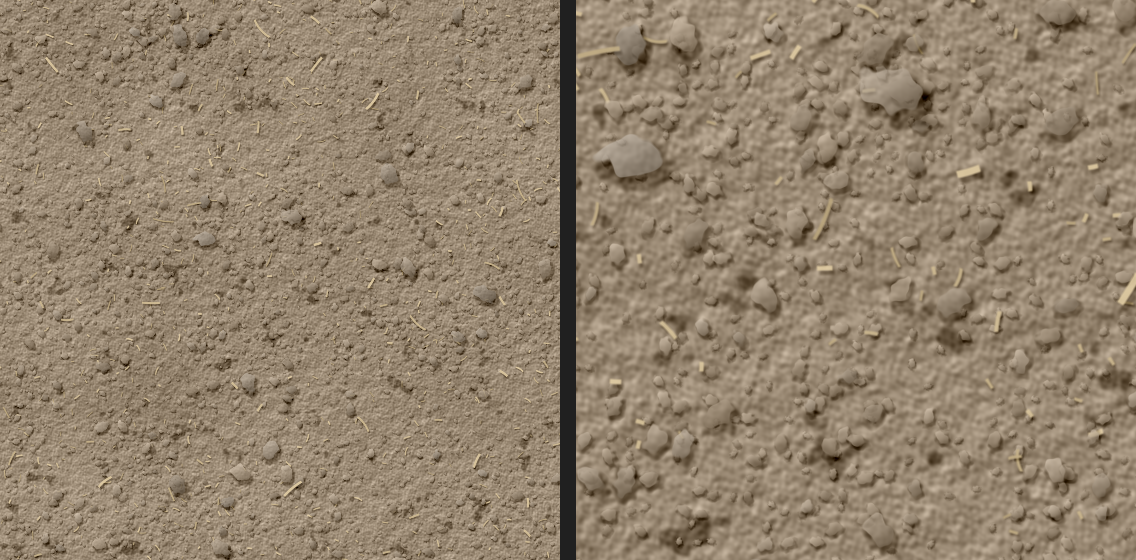
Left: the whole. Right: its middle third, enlarged.
This texture is drawn by a WebGL 1 fragment shader. Its source:

```glsl
precision highp float;
// Dry trodden earth: gradient-noise relief lit from the upper left, strewn with
// crumbs, pebbles and bits of straw. Each scattered layer is a jittered grid
// whose pieces shade themselves and cast a short shadow on what lies below.

uniform vec2 u_resolution;

#define SOIL_TONE 0.605
#define RELIEF 0.29
#define GRAIN 0.075
#define BROAD_MOTTLE 0.06
#define PIT_DEPTH 0.20
#define SHADOW_DEPTH 0.21
#define STONE_SHADING 0.12
#define EDGE_SOFTNESS 0.0009
#define LIGHT_DIR vec2(-0.50, 0.866)
#define STRAW_COLOUR vec3(0.80, 0.72, 0.56)
#define PEBBLE_GREY vec3(0.55, 0.51, 0.46)

vec2 hash22(vec2 p) {
  vec3 a = fract(p.xyx * vec3(0.1031, 0.1030, 0.0973));
  a += dot(a, a.yzx + 33.33);
  return fract((a.xx + a.yz) * a.zy);
}

float cornerSlope(vec2 cell, vec2 f, vec2 corner) {
  return dot(hash22(cell + corner + 57.0) * 2.0 - 1.0, f - corner);
}

float gradientNoise(vec2 p) {
  vec2 cell = floor(p), f = fract(p);
  vec2 w = f * f * f * (f * (f * 6.0 - 15.0) + 10.0);
  vec2 e = vec2(0.0, 1.0);
  return mix(mix(cornerSlope(cell, f, e.xx), cornerSlope(cell, f, e.yx), w.x),
             mix(cornerSlope(cell, f, e.xy), cornerSlope(cell, f, e.yy), w.x), w.y);
}

// Earth colours keep nearly constant offsets between channels.
vec3 earth(float tone) {
  return vec3(tone, tone - 0.066, tone - 0.150);
}

float soilHeight(vec2 p) {
  float height = 0.0, amplitude = 1.0;
  p *= 30.0;
  for (int i = 0; i < 4; i++) {
    height += amplitude * gradientNoise(p);
    p = mat2(0.8, 0.6, -0.6, 0.8) * p * 2.03 + 17.3;
    amplitude *= 0.75;
  }
  return height;
}

vec3 soil(vec2 p) {
  float slope = soilHeight(p) - soilHeight(p + LIGHT_DIR * 0.003);
  float pits = smoothstep(0.30, 0.55, gradientNoise(p * 24.0) + 0.6 * gradientNoise(p * 85.0));
  float tone = SOIL_TONE + RELIEF * slope - PIT_DEPTH * pits;
  tone += GRAIN * gradientNoise(p * 270.0 + 5.0) + BROAD_MOTTLE * gradientNoise(p * 5.0);
  return earth(tone);
}

// Signed distance, in radii, to a lumpy turned oval.
float lump(vec2 q, float radius, float angle, vec2 seed) {
  float c = cos(angle), s = sin(angle);
  q = mat2(c, s, -s, c) * q / radius;
  return length(q * vec2(0.85, 1.25)) - 1.0 + 0.6 * gradientNoise(q * 1.3 + seed * 5.7);
}

vec3 addStones(vec3 colour, vec2 p, float cells, float density, float greyness) {
  vec2 grid = p * cells;
  float soft = EDGE_SOFTNESS * cells;
  for (int y = -1; y <= 1; y++) {
    for (int x = -1; x <= 1; x++) {
      vec2 cell = floor(grid) + vec2(float(x), float(y));
      vec2 place = hash22(cell + cells * 7.0), kind = hash22(cell + cells + 91.7);
      float patches = 0.9 + 1.8 * gradientNoise(cell / cells * 6.0 + 3.0);
      if (hash22(cell + 311.0).x > density * patches) continue;
      float radius = mix(0.17, 0.42, kind.y * kind.y), angle = kind.x * 6.283;
      vec2 q = grid - cell - 0.2 - 0.6 * place;
      if (length(q) > radius * 2.6) continue;
      float edge = soft / radius;
      float cover = 1.0 - smoothstep(-edge, edge, lump(q, radius, angle, cell));
      float shade = 1.0 - smoothstep(-edge, edge + 0.35,
                                     lump(q + LIGHT_DIR * radius * 0.5, radius, angle, cell));
      float lit = dot(q, LIGHT_DIR) / radius;
      vec3 face = mix(earth(SOIL_TONE), PEBBLE_GREY, greyness * place.x);
      face = mix(colour, face + 0.16 * (place.y - 0.5), 0.65) + STONE_SHADING * lit;
      colour = mix(colour - SHADOW_DEPTH * shade, face, cover);
    }
  }
  return colour;
}

// Coverage of a slightly bent strip; size holds half length and half width.
float strip(vec2 q, vec2 along, vec2 size, float bend, float soft) {
  vec2 a = vec2(dot(q, along), dot(q, vec2(-along.y, along.x)));
  a.y += bend * a.x * a.x;
  vec2 inside = 1.0 - smoothstep(size - soft, size + soft, abs(a));
  return inside.x * inside.y;
}

vec3 addStraw(vec3 colour, vec2 p, float cells, float density, float halfWidth) {
  vec2 grid = p * cells;
  for (int y = -1; y <= 1; y++) {
    for (int x = -1; x <= 1; x++) {
      vec2 cell = floor(grid) + vec2(float(x), float(y));
      vec2 place = hash22(cell + cells * 3.0), kind = hash22(cell + cells + 43.1);
      float patches = 0.9 + 2.0 * gradientNoise(cell / cells * 5.0 + 8.0);
      if (hash22(cell + 177.0).x > density * patches) continue;
      float angle = 2.1 + (kind.x - 0.5) * 3.0;
      vec2 along = vec2(cos(angle), sin(angle)), q = grid - cell - place;
      vec2 size = vec2(mix(0.14, 0.44, kind.y * kind.y), halfWidth * cells * (0.6 + 0.7 * place.x));
      float bend = place.y - 0.5, soft = EDGE_SOFTNESS * cells;
      float shade = strip(q + LIGHT_DIR * size.y * 2.0, along, size, bend, soft * 1.5);
      colour -= SHADOW_DEPTH * 0.8 * shade;
      vec3 stalk = STRAW_COLOUR + 0.18 * (place.x - 0.5);
      colour = mix(colour, stalk, 0.9 * strip(q, along, size, bend, soft));
    }
  }
  return colour;
}

void main() {
  vec2 p = gl_FragCoord.xy / u_resolution.y;
  vec3 colour = soil(p);
  colour = addStones(colour, p, 95.0, 0.34, 0.1);
  colour = addStraw(colour, p, 56.0, 0.20, 0.0011);
  colour = addStones(colour, p, 46.0, 0.24, 0.4);
  colour = addStones(colour, p, 24.0, 0.13, 1.0);
  colour = addStraw(colour, p, 21.0, 0.15, 0.0017);
  gl_FragColor = vec4(clamp(colour, 0.0, 1.0), 1.0);
}
```
